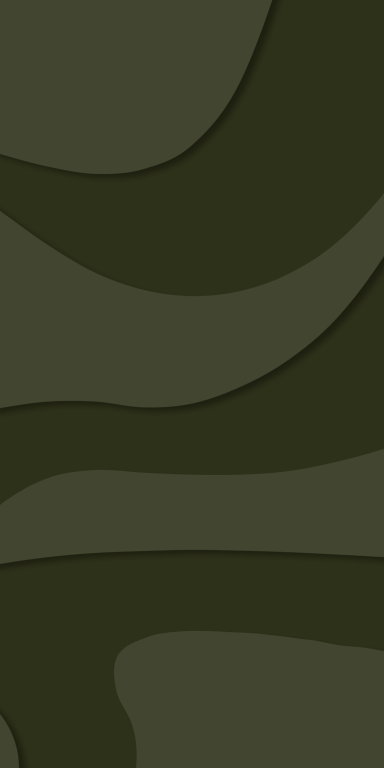
Give the GLSL for this background, as a WebGL 2 fragment shader.

```glsl
#version 300 es
precision highp float;
// Flat olive waves in cut-paper style: light bands and blobs over a dark ground,
// each dropping a soft shadow to the lower right. Edges are smooth cubic splines,
// turned into approximate signed distances by dividing by their slope.

uniform vec2 u_resolution;
out vec4 fragColor;

// Colours
const vec3 GROUND = vec3(0.181, 0.194, 0.099);
const vec3 PAPER = vec3(0.260, 0.270, 0.188);
const vec3 SHADOW = vec3(0.105, 0.110, 0.055);

// Shadow, in canvas widths
const vec2 SHADOW_OFFSET = vec2(0.0156, -0.0104);
const float SHADOW_BLUR = 0.0175;
const float SHADOW_STRENGTH = 0.9;

// Wave heights at even steps in x, with one knot beyond each side
const float WAVE_STEP = 0.125;
const float CREST[11] = float[](1.638, 1.599, 1.566, 1.547, 1.560, 1.622, 1.786, 2.125, 2.573, 3.042, 3.51);
const float UPPER_TOP[11] = float[](1.539, 1.451, 1.362, 1.289, 1.245, 1.229, 1.242, 1.286, 1.367, 1.497, 1.677);
const float UPPER_BASE[11] = float[](0.911, 0.937, 0.954, 0.954, 0.939, 0.949, 0.992, 1.062, 1.169, 1.333, 1.555);
const float LOWER_TOP[11] = float[](0.565, 0.685, 0.755, 0.776, 0.769, 0.764, 0.764, 0.773, 0.797, 0.831, 0.875);
const float LOWER_BASE[11] = float[](0.505, 0.531, 0.549, 0.560, 0.565, 0.568, 0.566, 0.562, 0.556, 0.549, 0.542);

// Blob radius at even steps of angle, counter-clockwise from the right
const vec2 BLOB_CENTRE = vec2(0.599, 0.125);
const float BLOB_STEP = radians(15.0);
const float BLOB_RADIUS[16] = float[](1.151, 0.594, 0.381, 0.295, 0.253, 0.234, 0.229, 0.240,
                                      0.266, 0.305, 0.337, 0.307, 0.260, 0.253, 0.284, 0.359);

// Disc in the lower left corner
const vec2 DISC_CENTRE = vec2(-0.1745, 0.0);
const float DISC_RADIUS = 0.224;

// Catmull-Rom segment from b to c: value and derivative
vec2 spline(float a, float b, float c, float d, float t) {
    float k1 = 0.5 * (c - a);
    float k2 = a - 2.5 * b + 2.0 * c - 0.5 * d;
    float k3 = 0.5 * (d - a) + 1.5 * (b - c);
    return vec2(b + t * (k1 + t * (k2 + t * k3)), k1 + t * (2.0 * k2 + t * 3.0 * k3));
}

// Signed distance to a wave, positive above it
float aboveWave(vec2 p, float knots[11]) {
    float s = p.x / WAVE_STEP;
    int i = int(clamp(floor(s), 0.0, 7.0));
    vec2 wave = spline(knots[i], knots[i + 1], knots[i + 2], knots[i + 3], s - float(i));
    return (p.y - wave.x) / length(vec2(1.0, wave.y / WAVE_STEP));
}

// Signed distance to the polar blob, positive inside
float insideBlob(vec2 p) {
    vec2 q = p - BLOB_CENTRE;
    // The seam of the angle points straight down, off the outline
    float angle = atan(-q.x, q.y) + radians(90.0);
    float s = clamp(angle / BLOB_STEP, 1.0, 14.0);
    int i = int(min(floor(s), 13.0));
    vec2 r = spline(BLOB_RADIUS[i - 1], BLOB_RADIUS[i], BLOB_RADIUS[i + 1],
                    BLOB_RADIUS[i + 2], s - float(i));
    return (r.x - length(q)) / length(vec2(1.0, r.y / (BLOB_STEP * r.x)));
}

// Union of all paper shapes, positive inside
float insidePaper(vec2 p) {
    float crest = aboveWave(p, CREST);
    float upper = min(-aboveWave(p, UPPER_TOP), aboveWave(p, UPPER_BASE));
    float lower = min(-aboveWave(p, LOWER_TOP), aboveWave(p, LOWER_BASE));
    float disc = DISC_RADIUS - distance(p, DISC_CENTRE);
    return max(max(crest, max(upper, lower)), max(insideBlob(p), disc));
}

void main() {
    // The canvas spans 1 unit across and 2 units up
    vec2 p = gl_FragCoord.xy / u_resolution * vec2(1.0, 2.0);
    float pixel = 1.0 / u_resolution.x;

    float shade = smoothstep(-SHADOW_BLUR, SHADOW_BLUR, insidePaper(p - SHADOW_OFFSET));
    float paper = smoothstep(-0.75 * pixel, 0.75 * pixel, insidePaper(p));

    vec3 colour = mix(GROUND, SHADOW, SHADOW_STRENGTH * shade);
    colour = mix(colour, PAPER, paper);
    fragColor = vec4(colour, 1.0);
}
```
